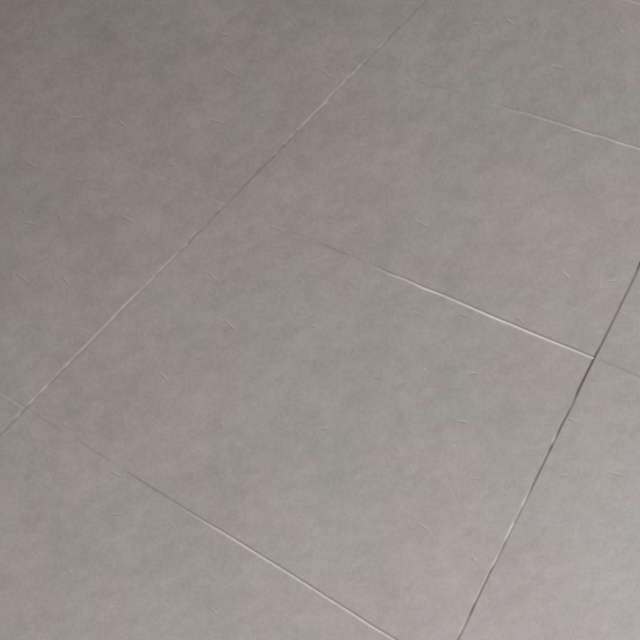
A WebGL 1 fragment shader for this texture:

```glsl
precision highp float;
// Matte grey floor tiles seen obliquely, with worn thin seams, soft light and fine grain.
uniform vec2 u_resolution;

// Floor plane to canvas, as homogeneous columns: one tile across, one tile along, tile corner
const vec3 ACROSS = vec3(0.492, -0.398, -0.232);
const vec3 ALONG  = vec3(0.394, 0.475, 0.229);
const vec3 CORNER = vec3(0.039, 0.362, 1.0);

const vec3 SHADE_COLOR = vec3(0.473, 0.445, 0.421);
const vec3 LIGHT_COLOR = vec3(0.697, 0.669, 0.663);
const vec3 TINT = vec3(0.026, -0.006, 0.004);
const vec3 GROOVE_COLOR = vec3(0.36, 0.33, 0.31);
const vec3 GLINT_COLOR = vec3(0.81, 0.78, 0.75);

const float SEAM_WIDTH = 0.0021;
const float SEAM_WOBBLE = 0.0022;
const float SHEEN_PERIOD = 1.4;
const float SHEEN_START = 0.4;
const float GRAIN = 0.024;
const float MOTTLE = 0.024;
const float BLOTCH = 0.030;
const float SCRATCH_CELLS = 13.0;
const float SCRATCH_CHANCE = 0.35;
const float SCRATCH_STRENGTH = 0.045;

float hash(vec2 p) {
  vec3 q = fract(p.xyx * vec3(0.1031, 0.1030, 0.0973));
  q += dot(q, q.yzx + 33.33);
  return fract((q.x + q.y) * q.z);
}

float noise(vec2 p) {
  vec2 i = floor(p);
  vec2 f = fract(p);
  f = f * f * (3.0 - 2.0 * f);
  return mix(mix(hash(i), hash(i + vec2(1.0, 0.0)), f.x),
             mix(hash(i + vec2(0.0, 1.0)), hash(i + vec2(1.0, 1.0)), f.x), f.y);
}

// Soft stroke profile, never thinner than a pixel
float stroke(float d, float width) {
  float w = max(width, 0.7 / u_resolution.y);
  return exp(-d * d / (w * w));
}

// Signed canvas distance to a homogeneous line
float lineDistance(vec3 line, vec3 p) {
  return dot(line, p) / length(line.xy);
}

// Blend a lit ridge and a dark groove beside it into the surface
vec3 addSeam(vec3 color, float d, float glint, float groove) {
  color = mix(color, GROOVE_COLOR, groove * stroke(d - 0.0012, SEAM_WIDTH));
  return mix(color, GLINT_COLOR, glint * stroke(d + 0.0010, SEAM_WIDTH));
}

// Sparse short scuffs, one at most per cell: positive is light, negative is dark
float scratches(vec2 uv) {
  vec2 cell = floor(uv * SCRATCH_CELLS);
  float present = step(hash(cell + 71.0), SCRATCH_CHANCE);
  vec2 center = 0.3 + 0.4 * vec2(hash(cell + 5.0), hash(cell + 19.0));
  vec2 q = (fract(uv * SCRATCH_CELLS) - center) / SCRATCH_CELLS;
  float angle = mix(-0.9, 0.1, hash(cell + 37.0));
  vec2 dir = vec2(cos(angle), sin(angle));
  float reach = mix(0.003, 0.016, hash(cell + 53.0));
  float along = dot(q, dir);
  float side = dot(q, vec2(-dir.y, dir.x));
  float body = 1.0 - smoothstep(0.3 * reach, reach, abs(along));
  float marks = stroke(side, 0.0014) - 0.9 * stroke(side + 0.003, 0.0014);
  return present * body * marks * mix(0.3, 1.0, noise(uv * 190.0));
}

void main() {
  vec2 uv = gl_FragCoord.xy / u_resolution;
  vec3 p = vec3(uv, 1.0);

  // Invert the perspective to get tile coordinates
  vec3 acrossLine = cross(ALONG, CORNER);
  vec3 alongLine = cross(CORNER, ACROSS);
  vec3 horizon = cross(ACROSS, ALONG);
  vec2 tile = vec2(dot(acrossLine, p), dot(alongLine, p)) / dot(horizon, p);
  vec2 nearest = floor(tile + 0.5);

  // Light falls off toward the upper left
  float light = 0.42 * uv.x + 0.58 * (1.0 - uv.y);
  vec3 color = mix(SHADE_COLOR, LIGHT_COLOR, light);
  float visibility = smoothstep(0.05, 0.7, light);

  // Pinkish and greenish clouds, uneven blotches, mottling and grain
  float cloud = 0.6 * noise(uv * 6.0 + 3.0) + 0.4 * noise(uv * 17.0);
  color += TINT * (cloud - 0.5);
  vec2 slanted = vec2(uv.x + 0.5 * uv.y, uv.y - 0.5 * uv.x);
  float blotch = 0.5 * noise(slanted * 11.0 + 8.0) + 0.5 * noise(slanted * vec2(20.0, 30.0) + 50.0);
  color += BLOTCH * (blotch - 0.5);
  color += MOTTLE * (noise(slanted * vec2(45.0, 75.0)) - 0.5);
  color += GRAIN * (noise(uv * 230.0) - 0.5);
  color += 0.5 * GRAIN * (noise(uv * 410.0 + 40.0) - 0.5);
  color += SCRATCH_STRENGTH * scratches(uv);

  // Long seams: light and dark stretches, broken into dashes
  float wear = noise(vec2(tile.y * 16.0, nearest.x * 7.0 + 30.0));
  float flecks = noise(vec2(tile.y * 38.0, nearest.x * 9.0 + 60.0));
  float d = lineDistance(acrossLine - nearest.x * horizon, p);
  d += SEAM_WOBBLE * (wear - 0.5);
  float sheen = cos(6.28319 * (tile.y - SHEEN_START) / SHEEN_PERIOD) - 0.7 * nearest.x;
  float lit = smoothstep(-0.9, 0.8, sheen + flecks - 0.5);
  color = addSeam(color, d, visibility * lit * mix(0.3, 0.9, flecks),
                  visibility * (1.0 - 0.6 * lit) * mix(0.4, 1.0, wear));

  // Cross seams: each catches the light along the right part of its tile, fading far off
  float nearness = 1.0 - 0.5 * smoothstep(0.55, 0.8, uv.y);
  nearness *= visibility * mix(0.4, 1.0, smoothstep(-0.1, 0.2, tile.x));
  wear = noise(vec2(tile.x * 22.0, nearest.y * 11.0 + 90.0));
  d = lineDistance(alongLine - nearest.y * horizon, p);
  d += SEAM_WOBBLE * (wear - 0.5);
  lit = smoothstep(0.38, 0.62, fract(tile.x));
  color = addSeam(color, d, nearness * lit * mix(0.65, 1.0, wear),
                  nearness * mix(0.4 * wear, 0.45, lit));

  gl_FragColor = vec4(color, 1.0);
}
```
